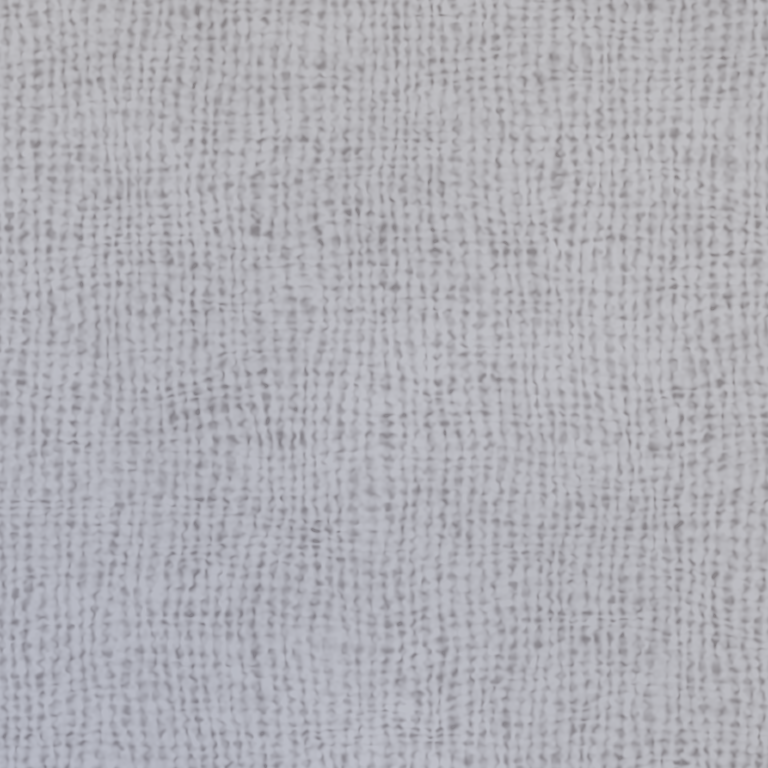
Write a WebGL 2 fragment shader that draws this texture.

```glsl
#version 300 es
precision highp float;

uniform vec2 u_resolution;
out vec4 fragColor;

float hash(vec2 p) {
    vec3 q = fract(vec3(p.xyx) * 0.1031);
    q += dot(q, q.yzx + 33.33);
    return fract((q.x + q.y) * q.z);
}

float noise(vec2 p) {
    vec2 cell = floor(p);
    vec2 f = fract(p);
    f = f * f * (3.0 - 2.0 * f);
    float bottom = mix(hash(cell), hash(cell + vec2(1, 0)), f.x);
    float top = mix(hash(cell + vec2(0, 1)), hash(cell + vec2(1, 1)), f.x);
    return mix(bottom, top, f.y);
}

float signedNoise(vec2 p) {
    return noise(p) * 2.0 - 1.0;
}

// Thread grid coordinates, bent by slack in the yarn and uneven spacing
vec2 weaveCoords(vec2 uv) {
    vec2 grid = uv * vec2(57.0, 68.0);
    grid.x += 0.65 * signedNoise(uv * vec2(9.0, 5.0) + 11.0);
    grid.x += 0.32 * signedNoise(uv * vec2(31.0, 12.0) + 47.0);
    grid.y += 1.10 * signedNoise(uv * vec2(6.0, 8.0) + 83.0);
    grid.y += 0.42 * signedNoise(uv * vec2(16.0, 34.0) + 29.0);
    // Ragged fibre edges
    grid.x += 0.20 * signedNoise(uv * 125.0 + 5.0);
    grid.y += 0.20 * signedNoise(uv * 125.0 + 61.0);
    return grid;
}

// Soft dark holes between crossing threads
float pits(vec2 grid) {
    vec2 base = floor(grid);
    float shade = 0.0;
    for (int j = -1; j <= 1; j++) {
        for (int i = -1; i <= 1; i++) {
            vec2 cell = base + vec2(i, j);
            vec2 jitter = vec2(hash(cell + 17.0), hash(cell + 71.0)) - 0.5;
            vec2 size = vec2(0.20, 0.25) + vec2(0.12, 0.14) * vec2(hash(cell + 131.0), hash(cell + 193.0));
            vec2 d = (grid - cell - 0.5 - jitter * vec2(0.18, 0.26)) / size;
            float columnDepth = 0.75 + 0.4 * hash(vec2(cell.x, 311.0));
            float rowDepth = 0.75 + 0.4 * hash(vec2(401.0, cell.y));
            float depth = (0.45 + 0.6 * hash(cell + 257.0)) * columnDepth * rowDepth;
            shade += depth * exp(-dot(d, d));
        }
    }
    return shade;
}

// Faint grooves that join the holes along both thread directions
float grooves(vec2 grid) {
    vec2 d = fract(grid) - 0.5;
    vec2 line = exp(-d * d * 17.0);
    float columnGap = 0.10 + 0.20 * noise(vec2(floor(grid.x) * 7.3, grid.y * 0.35));
    float rowGap = 0.14 * noise(vec2(grid.x * 0.35, floor(grid.y) * 5.7));
    return line.x * columnGap + line.y * rowGap;
}

void main() {
    vec2 uv = gl_FragCoord.xy / u_resolution;
    vec2 grid = weaveCoords(uv);

    // Worn patches flatten the relief
    float patches = noise(uv * vec2(13.0, 11.0) + 7.0);
    float relief = pits(grid) * mix(0.68, 1.08, patches) + grooves(grid);
    relief += 0.10 * (noise(uv * vec2(21.0, 25.0) + 91.0) - 0.5);

    // Fine fibre grain
    float grain = signedNoise(uv * 190.0 + 3.0) * 0.6 + signedNoise(uv * 95.0 + 19.0) * 0.4;
    relief = clamp(relief + 0.13 * grain, 0.0, 1.15);

    vec3 yarn = vec3(0.742, 0.742, 0.766);
    vec3 gap = vec3(0.565, 0.552, 0.572);
    vec3 color = mix(yarn, gap, relief);

    // Cool light at the lower left, warmer towards the top
    float cool = smoothstep(1.3, 0.0, length(uv * vec2(0.9, 1.1)));
    color += mix(vec3(0.004, 0.002, -0.008), vec3(-0.012, -0.002, 0.018), cool);
    color += 0.012 * signedNoise(uv * 4.0 + 37.0);

    fragColor = vec4(color, 1.0);
}
```
